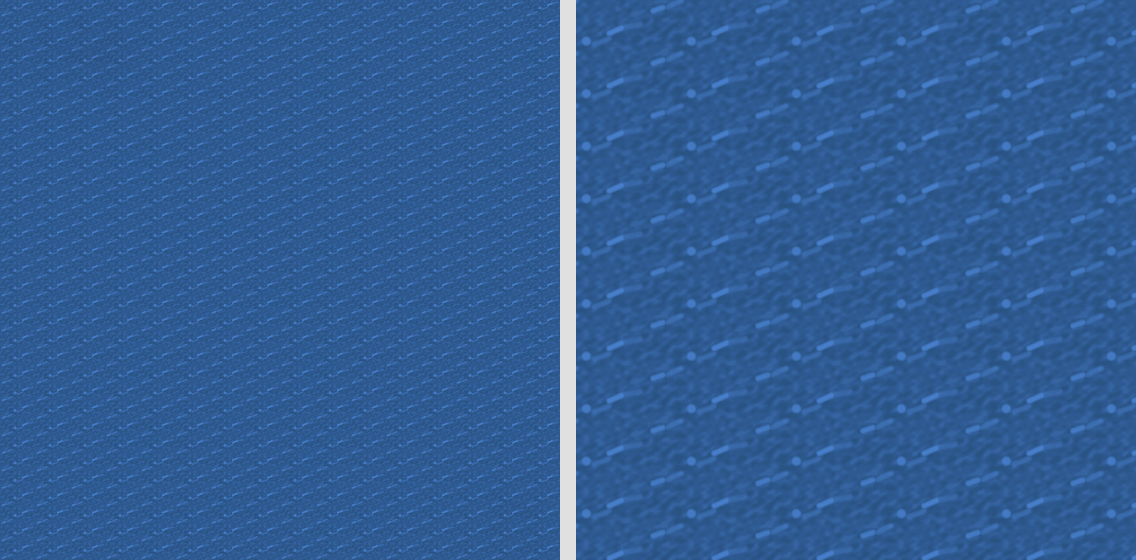
Left: the whole. Right: its middle third, enlarged.
Give the GLSL for this texture, as a WebGL 2 fragment shader.

```glsl
#version 300 es
precision highp float;
// Blue woven cloth: 16 by 32 identical flat tiles, each holding short threads
// and a bright knot strung along a rising diagonal, over a crisp leaning grain.
// Faint worn patches from wrapped gradient noise vary the cloth as a whole.

uniform vec2 u_resolution;
out vec4 fragColor;

const float COLUMNS = 16.0;
const vec2 TILE = vec2(1.0, 0.5);
const vec3 DARK_BLUE = vec3(0.160, 0.324, 0.512);
const vec3 CLOTH_BLUE = vec3(0.180, 0.350, 0.568);
const vec3 SOFT_BLUE = vec3(0.208, 0.392, 0.632);
const vec3 THREAD_BLUE = vec3(0.285, 0.505, 0.810);

vec2 hash2(vec2 p) {
    vec3 q = fract(p.xyx * vec3(0.1031, 0.1030, 0.0973));
    q += dot(q, q.yzx + 33.33);
    return fract((q.xx + q.yz) * q.zy);
}

// Gradient of one lattice corner, wrapped to the period.
float cornerSlope(vec2 cell, vec2 offset, vec2 period, float seed) {
    float angle = 6.28318 * hash2(mod(cell, period) + seed).x;
    return dot(vec2(cos(angle), sin(angle)), offset);
}

float gradientNoise(vec2 p, vec2 period, float seed) {
    vec2 i = floor(p);
    vec2 f = p - i;
    vec2 w = f * f * f * (f * (f * 6.0 - 15.0) + 10.0);
    vec2 e = vec2(1.0, 0.0);
    float a = cornerSlope(i, f, period, seed);
    float b = cornerSlope(i + e.xy, f - e.xy, period, seed);
    float c = cornerSlope(i + e.yx, f - e.yx, period, seed);
    float d = cornerSlope(i + e.xx, f - e.xx, period, seed);
    return mix(mix(a, b, w.x), mix(c, d, w.x), w.y);
}

// Shortest offset between two points on a surface that wraps.
vec2 wrapOffset(vec2 p, vec2 center, vec2 period) {
    vec2 d = p - center;
    return d - period * floor(d / period + 0.5);
}

float dashDistance(vec2 d, vec2 direction, float halfLength) {
    float along = clamp(dot(d, direction), -halfLength, halfLength);
    return length(d - direction * along);
}

// Slanted dashes in a row, each with its own length and brightness.
float dashes(vec2 p, vec2 origin, vec2 stride, int count, float halfLength, float radius, float blur) {
    float light = 0.0;
    for (int i = 0; i < count; i++) {
        float k = float(i);
        vec2 jitter = hash2(vec2(k, 7.0) + 31.0 * origin) - 0.5;
        vec2 shape = hash2(vec2(k, 23.0) + 17.0 * origin);
        vec2 center = origin + k * stride + 0.04 * jitter;
        vec2 direction = normalize(vec2(1.0, mix(0.25, 0.5, shape.y)));
        vec2 offset = wrapOffset(p, center, TILE);
        float dist = dashDistance(offset, direction, halfLength * mix(0.7, 1.2, shape.x));
        float fill = 1.0 - smoothstep(radius - blur, radius + blur, dist);
        light = max(light, fill * mix(0.75, 1.0, shape.y));
    }
    return light;
}

// Strong threads, dim threads beside them, and a knot.
float weave(vec2 p, float blur) {
    float strong = dashes(p, vec2(0.10, 0.08), vec2(0.62, 0.29), 2, 0.055, 0.025, blur);
    float dim = dashes(p, vec2(0.26, 0.12), vec2(0.31, 0.155), 3, 0.075, 0.024, blur);
    float knot = dashes(p, vec2(0.42, 0.27), vec2(0.0), 1, 0.0, 0.042, blur);
    return max(max(strong, 0.5 * dim), knot);
}

// Grain that leans with the threads and wraps on each tile.
float grain(vec2 p) {
    vec2 leaning = vec2(p.x, p.y - 0.5 * p.x);
    float fine = gradientNoise(leaning * vec2(8.0, 16.0), vec2(8.0), 3.0);
    float crisp = gradientNoise(p * vec2(15.0, 18.0), vec2(15.0, 9.0), 41.0);
    return fine + 0.6 * crisp;
}

// A blotchy worn patch that fades away from its centre.
float wornPatch(vec2 uv, vec2 center, vec2 size) {
    vec2 d = wrapOffset(uv, center, vec2(1.0)) / size;
    float blotch = 0.5 + gradientNoise(uv * 24.0, vec2(24.0), 11.0);
    return exp(-dot(d, d)) * clamp(blotch, 0.0, 1.0);
}

void main() {
    vec2 uv = gl_FragCoord.xy / u_resolution;
    vec2 p = uv * COLUMNS;
    float blur = max(0.016, 0.5 * COLUMNS / u_resolution.y);

    // Cloth ground
    float tone = grain(p);
    vec3 color = mix(CLOTH_BLUE, DARK_BLUE, smoothstep(0.0, 0.5, -tone));
    color = mix(color, SOFT_BLUE, smoothstep(0.0, 0.5, tone));

    // Shadow under the weave, then its light threads and knot
    color = mix(color, DARK_BLUE, 0.6 * weave(p + vec2(-0.02, 0.07), blur));
    color = mix(color, THREAD_BLUE, weave(p, blur));

    // Wear across the whole cloth
    float wear = wornPatch(uv, vec2(0.14, 0.91), vec2(0.12, 0.06));
    wear += 0.6 * wornPatch(uv, vec2(0.92, 0.07), vec2(0.05));
    color *= 1.0 - 0.05 * wear;

    fragColor = vec4(color, 1.0);
}
```
